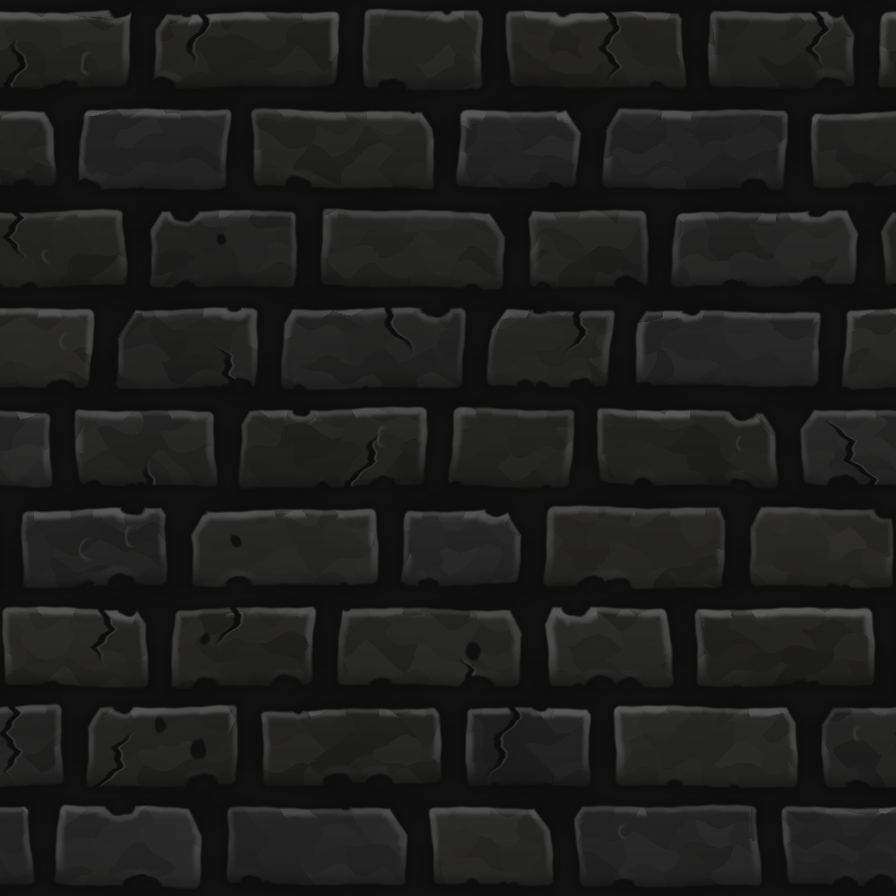
Write a Shadertoy shader that draws this texture.

```glsl
const float COLS = 5.0, ROWS = 9.0;
const vec3 MORTAR = vec3(0.06), STONE = vec3(0.139), RIM = vec3(0.31);

float hash(vec2 p) {
    vec3 q = fract(p.xyx * 0.1031);
    q += dot(q, q.yzx + 33.33);
    return fract((q.x + q.y) * q.z);
}

// Cellular noise: distance to the nearest seed, and the value of its cell
vec2 cells(vec2 p) {
    vec2 base = floor(p), best = vec2(9.0, 0.0);
    for (int y = -1; y <= 1; y++)
    for (int x = -1; x <= 1; x++) {
        vec2 cell = base + vec2(x, y);
        vec2 seed = cell + vec2(hash(cell + 3.7), hash(cell + 51.3));
        float dist = length(p - seed);
        if (dist < best.x) best = vec2(dist, hash(cell + 17.1));
    }
    return best;
}

float rowShift(float row) {
    float shifts[9] = float[9](0.24, 0.436, 0.885, 0.07, 0.35, 0.566, 0.788, 0.384, -0.163);
    return shifts[int(clamp(row, 0.0, 8.0))];
}

// Upright joint k of a row: alternating wide and narrow bricks with jitter
float jointX(float k, float row) {
    float j = mod(k, COLS);
    float jitter = 0.05 * (hash(vec2(j, row + 7.0)) - 0.5);
    return (k + rowShift(row) - 0.1 * sin(2.51327 * j) + jitter) / COLS;
}

// Jagged crack from the top or bottom edge: signed offset and taper
vec2 crack(vec2 p, vec2 halfSize, vec2 id) {
    float y = p.y * (hash(id + 31.0) > 0.5 ? 1.0 : -1.0);
    float x = p.x - halfSize.x * 1.3 * (hash(id + 32.0) - 0.5);
    x += y * 1.3 * (hash(id + 33.0) - 0.5);
    x += 0.03 * abs(fract(y * 23.0 + hash(id)) - 0.5);
    x += 0.006 * abs(fract(y * 71.0) - 0.5);
    float tip = mix(-0.045, 0.008, hash(id + 34.0));
    float present = step(0.5, hash(id + 35.0));
    return vec2(x, present * smoothstep(tip, tip + 0.03, y));
}

void mainImage(out vec4 fragColor, in vec2 fragCoord) {
    vec2 uv = fragCoord / iResolution.xy;
    float soft = max(0.0018, 1.0 / iResolution.y);

    // Which brick
    float row = floor(uv.y * ROWS);
    float k = floor(uv.x * COLS - rowShift(row));
    if (uv.x < jointX(k, row)) k -= 1.0;
    else if (uv.x >= jointX(k + 1.0, row)) k += 1.0;
    vec2 id = vec2(mod(k, COLS), row);
    float left = jointX(k, row), right = jointX(k + 1.0, row);

    // Local frame, skewed and gently uneven, with one clipped upper corner
    vec2 p = uv - vec2(0.5 * (left + right), (row + 0.5) / ROWS);
    vec2 halfSize = vec2(0.5 * (right - left) - 0.0145, 0.0428 + 0.004 * (hash(id + 5.0) - 0.5));
    p.x += p.y * 0.2 * (hash(id + 6.0) - 0.5);
    p.y += p.x * 0.06 * (hash(id + 8.0) - 0.5);
    vec2 phase = 6.28 * vec2(hash(id + 9.0), hash(id + 10.0));
    p += 0.001 * sin(p.yx * vec2(75.0, 48.0) + phase) + 0.0003 * sin(p.yx * 210.0 + phase.yx);
    vec2 q = abs(p) - halfSize + 0.006;
    float d = length(max(q, 0.0)) + min(max(q.x, q.y), 0.0) - 0.006;
    float side = hash(id + 15.0) > 0.5 ? 1.0 : -1.0;
    float clip = dot(vec2(side * p.x, p.y) - halfSize, vec2(0.85, 0.53));
    d = max(d, clip + 0.017 * hash(id + 16.0));

    // Bites out of the edges, mostly along the bottom
    vec2 grain = cells(p * 75.0 + id * 19.0);
    for (float i = 0.0; i < 4.0; i++) {
        float size = hash(id + 40.0 + i);
        vec2 spot = halfSize * vec2(2.0 * hash(id + 50.0 + i) - 1.0, i < 3.0 ? -1.04 : 1.05);
        float bite = 0.015 * size * size + 0.003 * (0.5 - grain.x);
        d = max(d, bite - length((p - spot) * vec2(0.75, 1.0)));
    }
    float inside = smoothstep(soft, -soft, d);

    // Painted face: darker below, with broad uneven patches
    float height = p.y / halfSize.y;
    vec2 warp = 0.006 * sin(p.yx * 110.0 + phase);
    float patches = cells((p + warp) * vec2(22.0, 38.0) + id * 13.0).y;
    float shade = 0.98 + 0.06 * height + 0.24 * (patches - 0.5) + 0.2 * (hash(id + 12.0) - 0.5);
    shade *= 1.0 - 0.2 * smoothstep(-0.6, -1.0, height);
    vec3 face = STONE * shade * mix(vec3(1.0), vec3(1.02, 1.01, 0.96), hash(id + 13.0));

    // Worn light rim: bright on top, fading down the sides
    float topEdge = smoothstep(0.014, 0.006, halfSize.y - p.y);
    float wear = cells(p * vec2(30.0, 24.0) + id * 7.0 + 4.0).y;
    float rimWidth = mix(0.007, 0.013, wear);
    float rim = smoothstep(rimWidth, 0.35 * rimWidth, -d) * smoothstep(-1.0, 0.1, height);
    rim *= mix(0.75, 1.0, topEdge) * mix(0.45, 1.0, wear) * mix(0.7, 1.15, hash(id + 14.0));
    face = mix(face, RIM, clamp(rim, 0.0, 1.0));
    face += 0.03 * topEdge * patches;

    // Cracks with a lit right lip
    vec2 c = crack(p, halfSize, id);
    float crackWidth = 0.0036 * c.y;
    float lip = smoothstep(0.003, 0.0, abs(c.x - crackWidth - 0.001)) * c.y;
    face = mix(face, vec3(0.26), 0.6 * lip);
    face = mix(face, MORTAR * 0.8, c.y * smoothstep(crackWidth + soft, crackWidth - soft, abs(c.x)));

    // Pits and pale dimples
    for (float i = 0.0; i < 2.0; i++) {
        vec2 spot = halfSize * 1.3 * (vec2(hash(id + 60.0 + i), hash(id + 70.0 + i)) - 0.5);
        float radius = mix(0.006, 0.013, hash(id + 80.0 + i));
        float pit = length((p - spot) * vec2(1.1, 0.9)) - radius + 0.003 * grain.x;
        float kind = hash(id + 90.0 + i);
        face = mix(face, MORTAR, step(0.88, kind) * smoothstep(soft, -soft, pit));
        float crescent = smoothstep(0.003, 0.0, abs(pit)) * smoothstep(0.004, -0.006, p.x - spot.x);
        face = mix(face, vec3(0.24), 0.6 * step(kind, 0.1) * crescent);
    }

    // Mortar, deepest beside the bricks
    vec3 mortar = MORTAR * (0.88 + 0.14 * smoothstep(0.0, 0.012, d));
    mortar *= 0.97 + 0.06 * sin(uv.x * 31.0 + 2.0 * sin(uv.y * 47.0));
    fragColor = vec4(mix(mortar, face, inside), 1.0);
}
```
